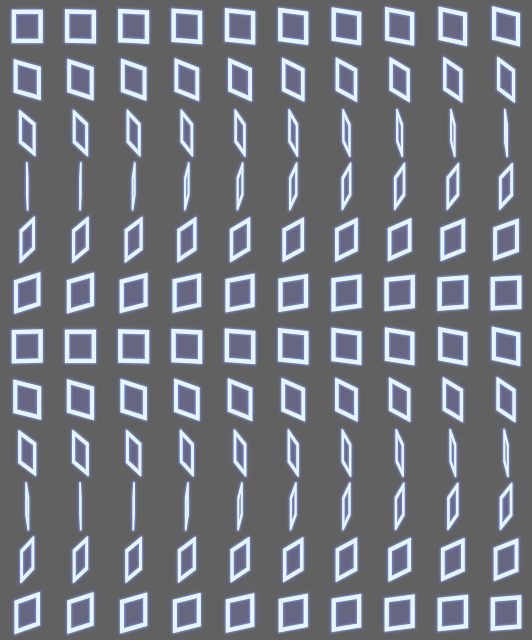
Write a WebGL 2 fragment shader that draws this pattern.

```glsl
#version 300 es
precision highp float;
// Grid of glowing square frames, each turned a step further about its upright axis.

uniform vec2 u_resolution;
out vec4 fragColor;

// Layout, lengths in cell units
const vec2  GRID        = vec2(10.0, 12.0);  // columns, rows
const vec2  CENTRE      = vec2(0.512, 0.506);
const float HALF_TURN   = 61.0;              // cells per half turn
const vec2  HALF_SIZE   = vec2(0.276, 0.298);
const float BAR         = 0.050;             // bar width in the plane of the frame
const float PEN_RADIUS  = 0.017;             // rounding that keeps edge-on frames visible
const float TILT        = 0.5;               // vertical foreshortening of depth
const float SOFTNESS    = 0.012;
const float HALO_RADIUS = 0.030;
const float HALO_ALPHA  = 0.62;

// Colours
const vec3 BACKGROUND = vec3(0.38, 0.38, 0.38);
const vec3 PANE       = vec3(0.40, 0.40, 0.50);
const vec3 HALO       = vec3(0.50, 0.55, 0.92);
const vec3 FRAME      = vec3(0.89, 0.97, 1.00);

const float PI = 3.14159;

// Signed distance to a parallelogram with upright sides;
// rise is the height gained from the centre to the right side.
float parallelogram(vec2 point, vec2 halfSize, float rise) {
    vec2 p = point.yx;
    vec2 side = vec2(rise, halfSize.x);
    p = p.y < 0.0 ? -p : p;
    vec2 w = p - side;
    w.x -= clamp(w.x, -halfSize.y, halfSize.y);
    vec2 d = vec2(dot(w, w), -w.y);
    float s = p.x * side.y - p.y * side.x;
    p = s < 0.0 ? -p : p;
    vec2 v = p - vec2(halfSize.y, 0.0);
    v -= side * clamp(dot(v, side) / dot(side, side), -1.0, 1.0);
    d = min(d, vec2(dot(v, v), halfSize.y * halfSize.x - abs(s)));
    return sqrt(d.x) * sign(-d.y);
}

// Distance to a flat rectangle after turning it and viewing it from above
float turnedPane(vec2 p, vec2 halfSize, float angle) {
    float c = cos(angle);
    float facing = c < 0.0 ? -1.0 : 1.0;
    float width = max(halfSize.x * abs(c), 0.001);
    float rise = -halfSize.x * TILT * sin(angle) * facing;
    return parallelogram(p, vec2(width, halfSize.y), rise);
}

float coverage(float d, float soft) {
    return 1.0 - smoothstep(-soft, soft, d);
}

void main() {
    // Cells are numbered from the top left, row by row
    vec2 grid = gl_FragCoord.xy / u_resolution * GRID;
    vec2 cell = floor(grid);
    vec2 p = fract(grid) - CENTRE;
    float index = (GRID.y - 1.0 - cell.y) * GRID.x + cell.x;
    float angle = index * PI / HALF_TURN;

    // Frame: outer pane minus inner pane, widened by the round pen
    float outer = turnedPane(p, HALF_SIZE, angle);
    float inner = turnedPane(p, HALF_SIZE - BAR, angle);
    float frame = max(outer, -inner) - PEN_RADIUS;

    // Edge width: at least about one pixel
    float soft = max(SOFTNESS, 0.6 * GRID.y / u_resolution.y);
    float falloff = max(frame, 0.0) / HALO_RADIUS;
    float halo = HALO_ALPHA * exp(-falloff * falloff);

    vec3 color = mix(BACKGROUND, PANE, coverage(outer, soft));
    color = mix(color, HALO, halo);
    color = mix(color, FRAME, coverage(frame, soft));
    fragColor = vec4(color, 1.0);
}
```
